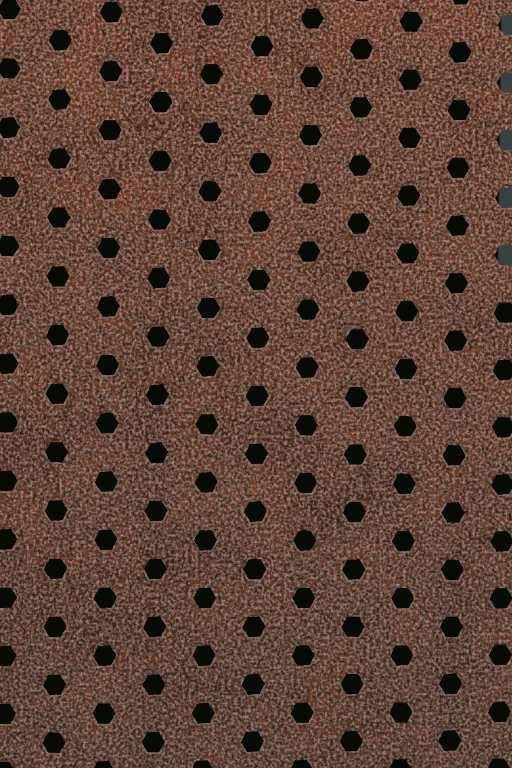
A WebGL 2 fragment shader for this texture:

```glsl
#version 300 es
precision highp float;
// Weathered brown metal sheet pierced by staggered columns of hexagonal holes.

#define UNITS 768.0        // design units along the canvas height
#define PITCH vec2(49.8, 58.4)
#define APOTHEM 10.0       // half the flat-to-flat width of a hole
#define GRAIN_SIZE 3.3
#define GRAIN_GAIN 1.05
#define WRINKLE 0.30
#define RUST 0.75
#define RIM_WIDTH 1.1

uniform vec2 u_resolution;
out vec4 fragColor;

const vec3 DARK_PAINT = vec3(0.265, 0.180, 0.135);
const vec3 PALE_PAINT = vec3(0.600, 0.475, 0.430);
const vec3 RUST_BROWN = vec3(0.400, 0.235, 0.155);
const vec3 RUST_ORANGE = vec3(0.560, 0.250, 0.110);
const vec3 HOLE_BLACK = vec3(0.025, 0.045, 0.020);
const vec3 HOLE_GREY = vec3(0.215, 0.260, 0.255);

float hash(vec2 p) {
    vec3 q = fract(p.xyx * 0.1031);
    q += dot(q, q.yzx + 33.33);
    return fract((q.x + q.y) * q.z);
}

vec2 gradient(vec2 cell) {
    float a = 6.2832 * hash(cell);
    return vec2(cos(a), sin(a));
}

float gradientNoise(vec2 p) {
    vec2 i = floor(p), f = p - i;
    vec2 u = f * f * f * (f * (f * 6.0 - 15.0) + 10.0);
    vec2 e = vec2(1.0, 0.0);
    float a = dot(gradient(i), f);
    float b = dot(gradient(i + e.xy), f - e.xy);
    float c = dot(gradient(i + e.yx), f - e.yx);
    float d = dot(gradient(i + e.xx), f - e.xx);
    return mix(mix(a, b, u.x), mix(c, d, u.x), u.y);
}

// Position of a lattice index (column, row) on the slightly tilted sheet.
vec2 latticePoint(vec2 k) {
    float x = 4.5 + 0.4 * k.y + (49.8 + 0.12 * k.y) * k.x
            - (0.03 + 0.008 * k.y) * k.x * k.x;
    float y = 54.0 + 0.2 * k.x + (58.0 - 0.125 * k.x) * k.y
            + (0.0625 - 0.002 * k.x) * k.y * k.y;
    return vec2(x, y);
}

// Index of the nearest hole; odd columns sit half a row lower.
vec2 nearestHole(vec2 p) {
    vec2 k = (p - vec2(4.5, 54.0)) / PITCH;
    for (int n = 0; n < 3; n++) k += (p - latticePoint(k)) / PITCH;
    float column = floor(k.x + 0.5);
    float shift = 0.5 * mod(column, 2.0);
    return vec2(column, floor(k.y - shift + 0.5) + shift);
}

// Hexagon with points to the left and right.
float hexagon(vec2 p, float apothem) {
    p = abs(p);
    return max(p.y, dot(p, vec2(0.866, 0.5))) - apothem;
}

vec3 paintedSheet(vec2 p, vec2 rel, float edge) {
    float height = p.y / UNITS;
    // Fine crusty grain over soft patches
    float grain = gradientNoise(p / GRAIN_SIZE)
                + 0.65 * gradientNoise(p / (GRAIN_SIZE * 0.58) + 71.0);
    float patches = gradientNoise(p / 60.0 + 5.0) + 0.5 * gradientNoise(p / 19.0);
    float tone = 0.43 + GRAIN_GAIN * grain + 0.10 * patches;

    // Upright wrinkles that bend around the holes
    vec2 flow = p - 0.55 * rel * exp(-dot(rel, rel) / 500.0);
    flow.x += 7.0 * gradientNoise(p / 45.0 + 19.0);
    float crease = abs(gradientNoise(flow / vec2(9.0, 38.0) + 40.0));
    float creased = smoothstep(-0.25, 0.35, gradientNoise(p / 110.0 + 8.0)
                  + 0.35 * (0.5 - p.x / 512.0));
    tone -= WRINKLE * creased * (1.0 - smoothstep(0.0, 0.12, crease));
    tone -= 0.12 * exp(-max(edge, 0.0) / 3.0);
    vec3 paint = mix(DARK_PAINT, PALE_PAINT, clamp(tone, -0.1, 1.1));

    // Rust in the low grain, with sparse bright flecks
    float rust = gradientNoise(p / 7.0 + 130.0) + 0.4 * patches;
    float low = 1.0 - smoothstep(0.3, 0.7, tone);
    paint = mix(paint, RUST_BROWN, RUST * low * smoothstep(0.0, 0.35, rust));
    float fleck = gradientNoise(p / 4.5 + 210.0) + 0.25 * patches;
    paint = mix(paint, RUST_ORANGE, 0.7 * smoothstep(0.38, 0.56, fleck));

    // Warmer light towards the top
    vec3 light = mix(vec3(0.94, 0.95, 0.97), vec3(1.12, 1.02, 1.01), height);
    return paint * light;
}

void main() {
    vec2 p = gl_FragCoord.xy / u_resolution.y * UNITS;
    float pixel = UNITS / u_resolution.y;
    vec2 hole = nearestHole(p);
    vec2 rel = p - latticePoint(hole);
    float turn = 0.10 * (hash(hole + 60.0) - 0.5) - 0.03;
    vec2 local = mat2(cos(turn), sin(turn), -sin(turn), cos(turn)) * rel;
    float edge = hexagon(local, APOTHEM) + 0.7 * gradientNoise(p / 4.0 + 300.0);

    vec3 colour = paintedSheet(p, rel, edge);

    // Worn rim, brightest along the lower side
    float worn = smoothstep(-0.3, 0.4, gradientNoise(p / 6.0 + 90.0) - 0.025 * rel.y);
    float rim = 1.0 - smoothstep(0.0, pixel, abs(edge - 0.8) - 0.5 * RIM_WIDTH);
    colour = mix(colour, PALE_PAINT, 0.6 * worn * rim);

    // A lit background shows through the upper holes of the last column
    float lit = step(9.5, hole.x) * step(7.5, hole.y) * smoothstep(-9.5, -6.5, rel.x);
    vec3 inside = mix(HOLE_BLACK, HOLE_GREY, lit);
    colour = mix(inside, colour, smoothstep(-0.5 * pixel, 0.5 * pixel, edge));
    fragColor = vec4(colour, 1.0);
}
```
